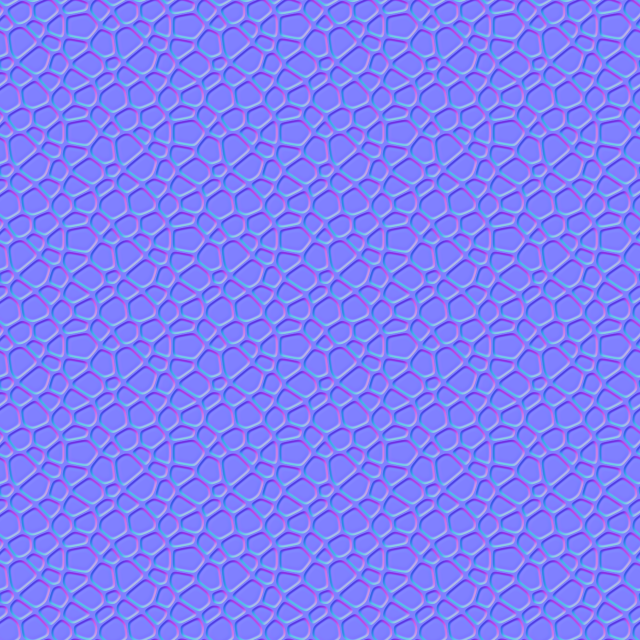
Write a WebGL 1 fragment shader that draws this texture map.

```glsl
precision highp float;
// Tangent-space normal map of rounded cobblestones, laid in a seamless repeating tile.

uniform vec2 u_resolution;

const float TILES = 6.0;            // repeats across the canvas
const vec2 GRID = vec2(4.0, 6.0);   // stones per tile, in staggered rows
const vec2 JITTER = vec2(0.42, 0.44);
const float GROOVE = 0.005;         // half width of the joint, in tiles
const float BEVEL = 0.029;          // width of the sloping rim, in tiles
const float SLOPE = 0.90;           // steepest rise of the rim
const float DIP = 0.07;             // slight fall of the top behind the rim
const float SHARPNESS = 74.0;       // higher gives more angular corners
const float SIZE_SPREAD = 0.021;    // difference between small and large stones

vec3 hash32(vec2 p) {
  vec3 q = fract(p.xyx * vec3(0.1031, 0.1030, 0.0973));
  q += dot(q, q.yxz + 33.33);
  return fract((q.xxy + q.yzz) * q.zyx);
}

// Centre (xy) and power weight (z) of the stone owned by a grid cell.
vec3 stoneAt(vec2 cell) {
  vec3 h = hash32(mod(cell, GRID) + vec2(17.0, 43.0));
  float stagger = 0.5 * mod(cell.y, 2.0) - 0.25;
  vec2 centre = cell + 0.5 + vec2(stagger, 0.0) + JITTER * (h.xy - 0.5);
  return vec3(centre / GRID, SIZE_SPREAD * h.z);
}

float powerDistance(vec2 p, vec3 stone) {
  vec2 d = p - stone.xy;
  return dot(d, d) - stone.z;
}

vec3 nearestStone(vec2 p) {
  vec2 base = floor(p * GRID);
  vec3 nearest = vec3(0.0);
  float best = 1e3;
  for (int j = -2; j <= 2; j++) {
    for (int i = -2; i <= 2; i++) {
      vec3 stone = stoneAt(base + vec2(float(i), float(j)));
      float d = powerDistance(p, stone);
      if (d < best) {
        best = d;
        nearest = stone;
      }
    }
  }
  return nearest;
}

// Outward direction (xy) and rounded distance to the stone border (z).
vec3 stoneBorder(vec2 p, vec3 own) {
  vec2 base = floor(p * GRID);
  float ownDistance = powerDistance(p, own);
  vec2 outward = vec2(0.0);
  float total = 1e-9;
  for (int j = -2; j <= 2; j++) {
    for (int i = -2; i <= 2; i++) {
      vec3 other = stoneAt(base + vec2(float(i), float(j)));
      vec2 span = other.xy - own.xy;
      float gap = length(span);
      if (gap > 1e-4) {
        float edge = (powerDistance(p, other) - ownDistance) / (2.0 * gap);
        float weight = exp(-SHARPNESS * edge);
        outward += weight * span / gap;
        total += weight;
      }
    }
  }
  return vec3(outward / total, -log(total) / SHARPNESS);
}

// Bump of height one that rises quickly and fades softly.
float skewedBump(float dist, float start, float width) {
  float t = clamp((dist - start) / width, 0.0, 1.0);
  return 6.75 * t * (1.0 - t) * (1.0 - t);
}

vec3 surfaceNormal(vec2 p) {
  vec3 border = stoneBorder(p, nearestStone(p));
  float rim = SLOPE * skewedBump(border.z, GROOVE, BEVEL);
  float dip = DIP * skewedBump(border.z, GROOVE + 0.8 * BEVEL, 1.4 * BEVEL);
  return normalize(vec3(border.xy * (rim - dip), 1.0));
}

// Packs a normal into colour, with the green axis pointing down.
vec3 encodeNormal(vec3 n) {
  return 0.5 + 0.5 * n * vec3(1.0, -1.0, 1.0);
}

void main() {
  // Average a 2 x 2 grid of samples to smooth the edges.
  vec3 colour = vec3(0.0);
  for (int j = 0; j < 2; j++) {
    for (int i = 0; i < 2; i++) {
      vec2 offset = (vec2(float(i), float(j)) - 0.5) * 0.5;
      vec2 uv = (gl_FragCoord.xy + offset) / u_resolution;
      colour += encodeNormal(surfaceNormal(fract(uv * TILES)));
    }
  }
  gl_FragColor = vec4(colour / 4.0, 1.0);
}
```
